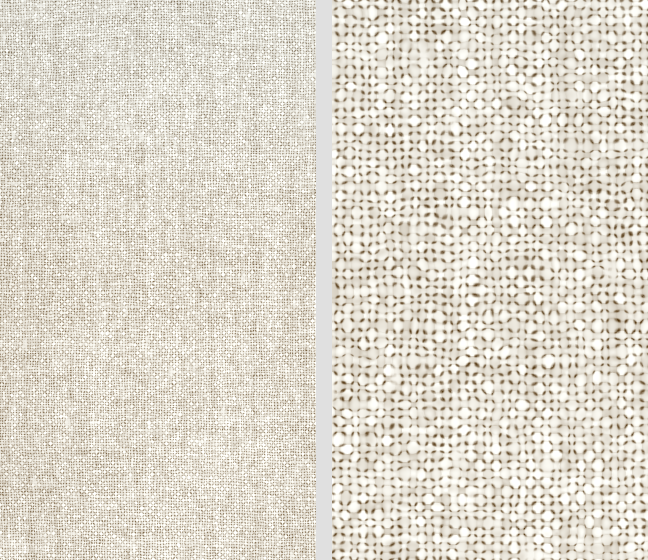
Left, the full canvas; right, a detail of the centre.
Give the GLSL for this texture, as a Shadertoy shader.

```glsl
// Pale natural linen: a fine, uneven plain weave with slubs and small brown gaps.

float hash(vec2 p) {
    vec3 q = fract(p.xyx * vec3(0.1031, 0.1030, 0.0973));
    q += dot(q, q.yzx + 33.33);
    return fract((q.x + q.y) * q.z);
}

float noise(vec2 p) {
    vec2 i = floor(p), f = fract(p);
    f = f * f * (3.0 - 2.0 * f);
    return mix(mix(hash(i), hash(i + vec2(1, 0)), f.x),
               mix(hash(i + vec2(0, 1)), hash(i + vec2(1, 1)), f.x), f.y);
}

// Half width of one thread: its own thickness, slow swelling and rare slubs.
float threadWidth(float id, float along, float seed) {
    float own = hash(vec2(id, seed)) - 0.5;
    float swell = noise(vec2(id * 7.3, along * 0.25 + seed)) - 0.5;
    float band = noise(vec2(id * 0.19 + seed, along * 0.025)) - 0.5;
    float slub = smoothstep(0.80, 0.98, noise(vec2(id * 3.7 + seed, along * 0.07)));
    return 0.315 + 0.05 * own + 0.14 * swell + 0.05 * band + 0.12 * slub;
}

// Scattered soft knots, most of them drawn out along the warp.
float knots(vec2 p) {
    vec2 cell = floor(p * 9.0);
    float sum = 0.0;
    for (int y = -1; y <= 1; y++)
    for (int x = -1; x <= 1; x++) {
        vec2 c = cell + vec2(x, y);
        vec2 centre = (c + vec2(hash(c + 11.0), hash(c + 47.0))) / 9.0;
        vec2 size = hash(c + 83.0) < 0.75 ? vec2(0.006, 0.015) : vec2(0.018, 0.005);
        size *= 0.5 + 0.7 * hash(c + 29.0);
        float present = step(0.68, hash(c + 5.0));
        sum += present * (1.0 - smoothstep(0.4, 1.4, length((p - centre) / size)));
    }
    return min(sum, 1.0);
}

// Darkness of the cloth, from 0 on a bright thread to 1 in an open gap.
float weave(vec2 p) {
    vec2 bend = vec2(noise(p * vec2(3.0, 2.0)), noise(p * vec2(2.0, 3.0) + 19.0));
    vec2 w = p * vec2(117.0, 114.0) + 2.2 * bend;
    w += 0.55 * (vec2(noise(w * vec2(0.7, 0.4)), noise(w * vec2(0.4, 0.7) + 60.0)) - 0.5);

    // Threads lean from side to side where they pass over and under
    w += 0.10 * sin(3.14159 * w.yx) * cos(3.14159 * w);
    vec2 id = floor(w), d = abs(fract(w) - 0.5);

    // Open space beside each warp and weft thread
    vec2 width = vec2(threadWidth(id.x, w.y, 13.0), threadWidth(id.y, w.x, 71.0));
    vec2 gap = smoothstep(width - 0.14, width + 0.14, d);
    float hole = gap.x * gap.y;

    // The upper thread dips at its ends and rounds off at its sides
    bool warpOnTop = mod(id.x + id.y, 2.0) < 0.5;
    float along = warpOnTop ? d.y : d.x;
    float across = warpOnTop ? d.x : d.y;
    float shade = 0.35 * along * along + 0.7 * across * across;
    shade += warpOnTop ? -0.035 : 0.035;

    // Every crossing and every strand catches the light differently
    float fibre = 0.24 * (hash(id + 3.0) - 0.5) + 0.24 * (noise(w * 1.7 + 90.0) - 0.5);
    float strand = warpOnTop ? hash(vec2(id.x, 5.0)) : hash(vec2(id.y, 9.0));
    fibre += 0.10 * (strand - 0.5);
    return hole * (0.62 + 0.5 * hash(id + 31.0)) + shade + fibre + 0.03;
}

void mainImage(out vec4 fragColor, in vec2 fragCoord) {
    vec2 p = fragCoord / iResolution.x;
    float height = fragCoord.y / iResolution.y;

    // Average the fine threads over the pixel
    float dark = 0.0;
    for (int y = 0; y < 4; y++)
    for (int x = 0; x < 4; x++) {
        vec2 offset = (vec2(x, y) + 0.5) / 4.0 - 0.5;
        dark += weave((fragCoord + offset) / iResolution.x) / 16.0;
    }

    // Knots, faint streaks and uneven light, brightest down the middle
    dark *= 1.0 - 0.8 * knots(p);
    dark += 0.06 * (noise(p * vec2(55.0, 5.0)) - 0.5);
    dark += 0.04 * (noise(p * vec2(5.0, 50.0) + 8.0) - 0.5);
    dark += 0.06 * (noise(p * 3.5 + 4.0) - 0.5);
    dark += 0.06 * smoothstep(0.15, 0.6, abs(p.x - 0.56)) - 0.025;

    // Cool grey at the top, warm brown towards the bottom
    float cool = smoothstep(0.45, 1.0, height);
    vec3 thread = mix(vec3(0.962, 0.952, 0.918), vec3(0.948, 0.948, 0.922), cool);
    vec3 shadow = mix(vec3(0.53, 0.45, 0.34), vec3(0.54, 0.49, 0.41), cool);
    vec3 colour = thread + (shadow - thread) * dark;
    fragColor = vec4(clamp(colour, 0.0, 1.0), 1.0);
}
```
